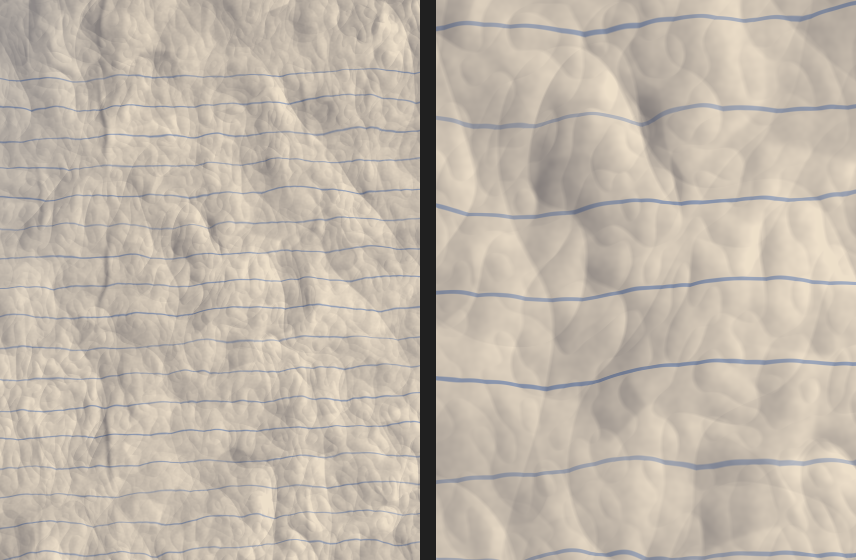
Left: the whole. Right: its middle third, enlarged.
This texture is drawn by a Shadertoy shader. Its source:

```glsl
// Crumpled sheet of ruled paper: seventeen thin blue rules on warm cream stock.
// Ridged gradient noise gives creases, soft Voronoi cells give tilted facets,
// and both are lit from the right; the rules bend with the same relief.

const float RULES = 17.0;
const vec2 TOP_RULE = vec2(0.861, 0.874);      // height at left and right edge
const vec2 RULE_GAP = vec2(0.05347, 0.05233);  // spacing at left and right edge
const float RULE_HALF_WIDTH = 0.0012;
const float RULE_WOBBLE = 0.010;
const vec3 INK_TINT = vec3(0.65, 0.75, 0.95);
const vec3 PAPER_SHADE = vec3(0.52, 0.495, 0.485);
const vec3 PAPER_LIT = vec3(0.91, 0.855, 0.775);
const vec3 HAZE = vec3(0.65, 0.64, 0.64);
const vec2 LIGHT_DIR = vec2(0.90, 0.43);
const float BASE_LIGHT = 0.69;
const float CREASE_DEPTH = 0.125;
const float FACET_DEPTH = 0.21;
const vec3 FOLD_X = vec3(0.06, 0.185, 0.55);   // long upright folds
const vec3 FOLD_DEPTH = vec3(0.22, 0.42, 0.20);
const float GRAIN = 0.05;

vec2 hash2(vec2 p) {
    vec3 q = fract(p.xyx * vec3(0.1031, 0.1030, 0.0973));
    q += dot(q, q.yzx + 33.33);
    return fract((q.xx + q.yz) * q.zy);
}

float cornerSlope(vec2 cell, vec2 offset) {
    float a = 6.28318 * hash2(cell).x;
    return dot(vec2(cos(a), sin(a)), offset);
}

// Gradient noise, roughly -0.7 to 0.7
float noise(vec2 p) {
    vec2 i = floor(p), f = p - i;
    vec2 u = f * f * f * (f * (f * 6.0 - 15.0) + 10.0);
    vec2 e = vec2(0.0, 1.0);
    return mix(mix(cornerSlope(i, f), cornerSlope(i + e.yx, f - e.yx), u.x),
               mix(cornerSlope(i + e, f - e), cornerSlope(i + e.yy, f - e.yy), u.x), u.y);
}

// Creased relief: folded octaves, each rotated
float relief(vec2 p) {
    mat2 turn = mat2(0.8, 0.6, -0.6, 0.8);
    float height = 0.0, freq = 6.0, weight = 1.0;
    vec2 q = p * vec2(1.15, 0.9);
    for (int i = 0; i < 4; i++) {
        height += weight / freq * abs(noise(q * freq + 17.0 * float(i)));
        q = turn * q;
        freq *= 1.9;
        weight *= 0.88;
    }
    return height;
}

// Brightness of randomly tilted cells with slightly softened borders
float facets(vec2 p) {
    vec2 base = floor(p);
    float sum = 0.0, total = 0.0;
    for (int y = -1; y <= 1; y++)
    for (int x = -1; x <= 1; x++) {
        vec2 cell = base + vec2(x, y);
        vec2 r = p - cell - hash2(cell);
        vec2 tilt = hash2(cell + 41.7) - 0.5;
        float w = exp(-28.0 * dot(r, r));
        sum += w * (tilt.x + 1.3 * dot(tilt.yx, r));
        total += w;
    }
    return sum / max(total, 1e-9);
}

// Upright folds: dark valley with a lit bank on its right
float folds(vec2 p) {
    float light = 0.0;
    for (int i = 0; i < 3; i++) {
        float seed = 23.0 * float(i);
        float path = FOLD_X[i] + 0.035 * noise(vec2(p.y * 4.0, seed))
                   + 0.012 * noise(vec2(p.y * 15.0, seed + 5.0));
        float d = p.x - path;
        float depth = FOLD_DEPTH[i] * smoothstep(-0.2, 0.25, noise(vec2(p.y * 7.0, seed + 9.0)));
        light += depth * (0.45 * exp(-pow((d - 0.012) / 0.008, 2.0)) - exp(-pow(d / 0.0045, 2.0)));
    }
    return light;
}

// Ink coverage of the rules, which rise to the right
float rules(vec2 p, float across, float height, float pixel) {
    float rise = mix(across, smoothstep(0.0, 1.0, across), 0.6);
    float gap = mix(RULE_GAP.x, RULE_GAP.y, rise);
    float bend = RULE_WOBBLE * noise(p * vec2(5.0, 9.0)) + 0.12 * (height - 0.07);
    float k = (mix(TOP_RULE.x, TOP_RULE.y, rise) + bend - p.y) / gap;
    float id = clamp(round(k), 0.0, RULES - 1.0);
    float d = abs(k - id) * gap;
    float fade = 0.72 + 0.25 * hash2(vec2(id, 3.0)).x + 0.4 * noise(vec2(p.x * 9.0, id * 3.7));
    return clamp(fade, 0.4, 1.0) * (1.0 - smoothstep(RULE_HALF_WIDTH - pixel, RULE_HALF_WIDTH + pixel, d));
}

void mainImage(out vec4 fragColor, in vec2 fragCoord) {
    vec2 p = fragCoord / iResolution.y;
    float across = fragCoord.x / iResolution.x;

    // Relief and lighting
    vec2 warp = vec2(noise(p * 8.0 + 3.0), noise(p * 8.0 + 51.0));
    vec2 q = p + 0.025 * warp;
    float height = relief(q), stepSize = 0.0025;
    float slope = (relief(q + LIGHT_DIR * stepSize) - height) / stepSize;
    float rough = 0.9 + 0.7 * noise(p * 5.0 + 80.0);
    float light = BASE_LIGHT - CREASE_DEPTH * rough * slope + folds(p);
    light += FACET_DEPTH * (facets(q * vec2(13.0, 10.0)) + 0.7 * facets(q.yx * vec2(19.0, 25.0) + 7.0));
    light += GRAIN * (noise(p * 210.0) + noise(p * 95.0));

    // Duller top and hazy upper left
    float leftHaze = (1.0 - smoothstep(0.0, 0.35, across)) * smoothstep(0.1, 1.0, p.y);
    light -= 0.10 * smoothstep(0.75, 1.0, p.y) + 0.12 * leftHaze;

    vec3 color = mix(PAPER_SHADE, PAPER_LIT, clamp(light, 0.0, 1.05));
    color = mix(color, HAZE, 0.35 * leftHaze);
    color *= mix(vec3(1.0), INK_TINT, rules(p, across, height, 0.8 / iResolution.y));
    fragColor = vec4(color, 1.0);
}
```
